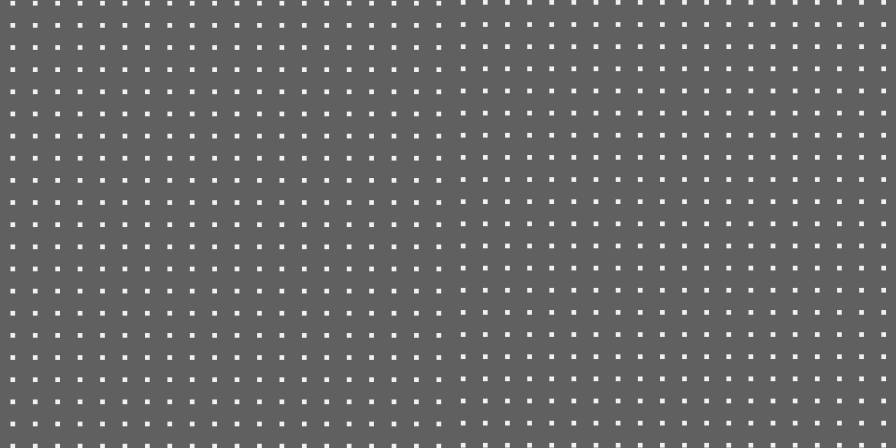
This pattern is drawn by a Shadertoy shader. Its source:

```glsl
const vec3 SLATE = vec3(0.378, 0.378, 0.378);
const vec3 CHALK = vec3(0.935, 0.94, 0.945);
const float DOT_SIDE = 0.0105;   // fraction of canvas height
const float SEAM_X = 1.0065;     // where the two panels meet

// Offset from the nearest grid point
vec2 gridOffset(vec2 p, vec2 origin, vec2 pitch) {
    vec2 cell = (p - origin) / pitch;
    return (fract(cell + 0.5) - 0.5) * pitch;
}

// Pixel coverage of an axis-aligned square
float squareCoverage(vec2 offset, float side, float pixel) {
    vec2 edge = abs(offset) - 0.5 * side;
    vec2 cover = clamp(0.5 - edge / pixel, 0.0, 1.0);
    return cover.x * cover.y;
}

float dotPanel(vec2 p, vec2 origin, vec2 pitch, float pixel) {
    return squareCoverage(gridOffset(p, origin, pitch), DOT_SIDE, pixel);
}

void mainImage(out vec4 fragColor, in vec2 fragCoord) {
    float pixel = 1.0 / iResolution.y;
    vec2 p = fragCoord * pixel;

    // Two panels with slightly different pitch and vertical registration
    float leftDots = dotPanel(p, vec2(0.0286, 0.4985), vec2(0.05005, 0.04943), pixel);
    float rightDots = dotPanel(p, vec2(1.0339, 0.5004), vec2(0.0494, 0.04943), pixel);
    float dots = mix(leftDots, rightDots, step(SEAM_X, p.x));

    fragColor = vec4(mix(SLATE, CHALK, dots), 1.0);
}
```
